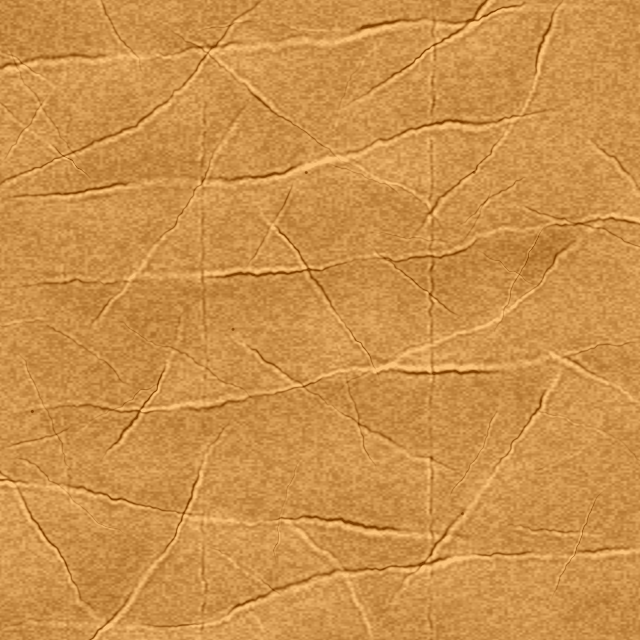
This texture is drawn by a three.js fragment shader. Its source:

```glsl
// Crumpled kraft paper: a fibrous tan sheet with long horizontal creases,
// diagonal and hairline wrinkles, and a few straight vertical folds.
// Every crease adds a lit ridge, a thin shadow and a soft tilt to one tone.

varying vec2 vUv;

const vec3 PAPER = vec3(0.796, 0.564, 0.286);
const vec3 TONE_TINT = vec3(1.0, 1.06, 1.02);
const float TONE_MIN = -0.30;
const float TONE_MAX = 0.19;

const int LONG_COUNT = 6;
const int DIAGONAL_COUNT = 16;
const int HAIRLINE_COUNT = 30;
const int FOLD_COUNT = 3;

const float LONG_WIDTH = 0.0042;
const float DIAGONAL_WIDTH = 0.0034;
const float HAIRLINE_WIDTH = 0.0024;
const float RIDGE_LIGHT = 0.17;
const float RIDGE_SHADOW = 0.34;
const float TILT_SHADE = 0.06;
const float TILT_REACH = 0.018;

const float MOTTLE = 0.12;
const float FIBRE = 0.065;
const float GRAIN = 0.15;
const float SPECK_CELLS = 9.0;
const float SPECK_SHARE = 0.09;

float hash(vec2 p) {
  vec3 q = fract(vec3(p.xyx) * 0.1031);
  q += dot(q, q.yzx + 33.33);
  return fract((q.x + q.y) * q.z);
}

vec2 hash2(vec2 p) {
  return vec2(hash(p), hash(p + 57.3));
}

float noise(vec2 p) {
  vec2 i = floor(p), f = fract(p);
  f = f * f * (3.0 - 2.0 * f);
  return mix(mix(hash(i), hash(i + vec2(1.0, 0.0)), f.x),
             mix(hash(i + vec2(0.0, 1.0)), hash(i + 1.0), f.x), f.y);
}

float fbm(vec2 p) {
  float sum = 0.0, gain = 0.5;
  for (int i = 0; i < 4; i++) {
    sum += gain * noise(p);
    p = p * 2.1 + 17.0;
    gain *= 0.5;
  }
  return sum;
}

float bell(float x) {
  return exp(-x * x);
}

// Tone change of one wavering crease around a centre
float crease(vec2 p, vec2 centre, float angle, float halfLength, float width, float seed) {
  vec2 dir = vec2(cos(angle), sin(angle));
  vec2 q = p - centre;
  float along = dot(q, dir);
  float taper = 1.0 - smoothstep(0.6, 1.0, abs(along) / halfLength);
  if (taper <= 0.0) return 0.0;
  float t = along + 5.0;
  float across = dot(q, vec2(-dir.y, dir.x));
  across += 0.06 * (noise(vec2(t * 4.0, seed)) - 0.5);
  across += 0.014 * (noise(vec2(t * 15.0, seed + 7.0)) - 0.5);
  across += 0.005 * (noise(vec2(t * 60.0, seed + 13.0)) - 0.5);
  across += 0.0025 * (noise(vec2(t * 150.0, seed + 17.0)) - 0.5);

  float side = hash(vec2(seed, 3.0)) < 0.6 ? 1.0 : -1.0;
  float a = across * side;
  float w = width * mix(0.5, 1.4, noise(vec2(t * 13.0, seed + 21.0)));
  float strength = mix(0.45, 1.15, noise(vec2(t * 11.0, seed + 31.0)));
  float shadow = smoothstep(0.15, 0.7, noise(vec2(t * 15.0, seed + 43.0)));
  float line = RIDGE_LIGHT * bell(a / w);
  line -= RIDGE_SHADOW * shadow * bell((a - 1.4 * w) / (0.55 * w));
  line -= 0.35 * RIDGE_LIGHT * bell((a + 2.0 * w) / (0.8 * w));
  line += 0.3 * RIDGE_LIGHT * bell((a - 2.9 * w) / w);
  float tilt = -TILT_SHADE * a / TILT_REACH * exp(-abs(a) / TILT_REACH);
  return taper * (line * strength + tilt * width / LONG_WIDTH);
}

float longCreases(vec2 p) {
  float tone = 0.0;
  for (int i = 0; i < LONG_COUNT; i++) {
    float k = float(i);
    vec2 r = hash2(vec2(k, 11.0)), s = hash2(vec2(k, 29.0));
    vec2 centre = vec2(mix(0.2, 0.8, r.x), (k + 0.25 + 0.5 * r.y) / float(LONG_COUNT));
    tone += crease(p, centre, mix(-0.17, 0.22, s.x), mix(0.45, 0.75, s.y), LONG_WIDTH, k + 100.0);
  }
  return tone;
}

// Wrinkles spread evenly by a low-discrepancy sequence
float diagonalCreases(vec2 p) {
  float tone = 0.0;
  for (int i = 0; i < DIAGONAL_COUNT; i++) {
    float k = float(i);
    vec2 r = hash2(vec2(k, 41.0));
    float lean = mod(k, 2.0) < 0.5 ? 1.0 : -1.0;
    vec2 centre = fract(vec2(0.21, 0.83) + k * vec2(0.7549, 0.5698));
    tone += crease(p, centre, lean * mix(0.4, 1.1, r.x), mix(0.13, 0.31, r.y), DIAGONAL_WIDTH, k + 200.0);
  }
  return 0.85 * tone;
}

float hairlines(vec2 p) {
  float tone = 0.0;
  for (int i = 0; i < HAIRLINE_COUNT; i++) {
    float k = float(i);
    vec2 r = hash2(vec2(k, 67.0));
    tone += crease(p, hash2(vec2(k, 83.0)), mix(-1.3, 1.3, r.x), mix(0.05, 0.16, r.y), HAIRLINE_WIDTH, k + 300.0);
  }
  return 0.5 * tone;
}

// Worn vertical folds, broken along their length, strongest on the right
float folds(vec2 p) {
  float tone = 0.0;
  for (int i = 0; i < FOLD_COUNT; i++) {
    float k = float(i);
    float a = p.x - (0.105 + 0.145 * k + 0.07 * k * k);
    a += 0.008 * (noise(vec2(p.y * 14.0, k + 5.0)) - 0.5);
    a += 0.006 * (noise(vec2(p.y * 80.0, k + 7.0)) - 0.5);
    float wear = noise(vec2(p.y * 110.0, k + 9.0)) * (0.3 + noise(vec2(p.y * 9.0, k + 19.0)));
    float line = 0.15 * bell((a + 0.005) / 0.003) - 0.19 * bell(a / 0.0025);
    tone += (0.45 + 0.25 * k) * wear * (line + 0.08 * bell((a - 0.005) / 0.003));
  }
  return tone;
}

float paperGrain(vec2 p) {
  float tone = MOTTLE * (fbm(p * vec2(5.0, 8.0)) - 0.47);
  tone += FIBRE * (noise(p * vec2(95.0, 190.0)) - 0.5);
  return tone + GRAIN * (noise(p * vec2(215.0, 300.0) + 31.0) - 0.5);
}

float specks(vec2 p) {
  vec2 cell = floor(p * SPECK_CELLS);
  vec2 spot = 0.15 + 0.7 * hash2(cell + 5.0);
  float d = length(fract(p * SPECK_CELLS) - spot) / SPECK_CELLS;
  return step(hash(cell + 91.0), SPECK_SHARE) * (1.0 - smoothstep(0.001, 0.0035, d));
}

void main() {
  float tone = paperGrain(vUv) + folds(vUv);
  tone += longCreases(vUv) + diagonalCreases(vUv) + hairlines(vUv);
  tone -= 0.25 * specks(vUv);
  gl_FragColor = vec4(PAPER + TONE_TINT * clamp(tone, TONE_MIN, TONE_MAX), 1.0);
}
```
